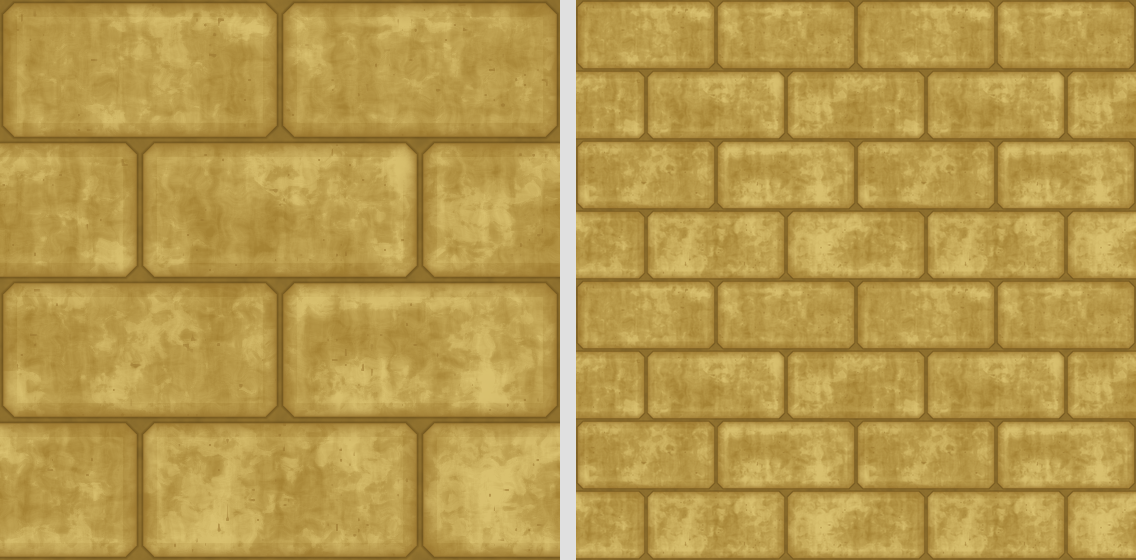
Left: one tile. Right: repeated 2 by 2.
Write a three.js fragment shader that draws this texture.

```glsl
varying vec2 vUv;

const vec2 BRICKS = vec2(2.0, 4.0);
const vec2 HALF_SIZE = vec2(0.2442, 0.1192);
const float EDGE_BLUR = 0.0012;

const vec3 MORTAR = vec3(0.56, 0.44, 0.18);
const vec3 GROOVE = vec3(0.46, 0.35, 0.125);
const vec3 RIM = vec3(0.60, 0.455, 0.175);
const vec3 STONE_DARK = vec3(0.67, 0.54, 0.23);
const vec3 STONE_LIGHT = vec3(0.85, 0.755, 0.435);

float hash(vec2 p, float seed) {
  vec3 q = fract(vec3(p.xyx) * 0.1031 + seed * 0.0173);
  q += dot(q, q.yzx + 33.33);
  return fract((q.x + q.y) * q.z);
}

// Value noise that wraps after a whole number of cells
float noise(vec2 uv, vec2 cells, float seed) {
  vec2 p = uv * cells;
  vec2 i = floor(p);
  vec2 f = p - i;
  vec2 w = f * f * f * (f * (f * 6.0 - 15.0) + 10.0);
  vec2 a = mod(i, cells);
  vec2 b = mod(i + 1.0, cells);
  return mix(mix(hash(a, seed), hash(vec2(b.x, a.y), seed), w.x),
             mix(hash(vec2(a.x, b.y), seed), hash(b, seed), w.x), w.y);
}

float fbm(vec2 uv, vec2 cells, float seed) {
  float sum = 0.0;
  float amp = 0.5;
  for (int i = 0; i < 5; i++) {
    sum += amp * noise(uv, cells, seed + float(i) * 7.0);
    cells *= 2.0;
    amp *= 0.56;
  }
  return sum / 1.074;
}

// Rounded box whose corners are also cut at 45 degrees
float brickDistance(vec2 p, vec2 halfSize, float radius, float cut) {
  vec2 q = abs(p) - halfSize;
  vec2 r = q + radius;
  float rounded = length(max(r, 0.0)) + min(max(r.x, r.y), 0.0) - radius;
  return max(rounded, (q.x + q.y + cut) * 0.7071);
}

// Mottled plaster tone, 0 dark to 1 light
float stoneTone(vec2 uv, float seed) {
  vec2 warp = vec2(noise(uv, vec2(40.0), seed), noise(uv, vec2(40.0), seed + 3.0)) - 0.5;
  vec2 p = uv + warp * 0.014;
  float cloud = fbm(p, vec2(8.0, 10.0), seed + 11.0);
  float grain = fbm(p, vec2(54.0, 62.0), seed + 23.0);
  float drips = fbm(p, vec2(60.0, 9.0), seed + 37.0);
  float scuffs = fbm(p, vec2(16.0, 80.0), seed + 41.0);
  float patches = smoothstep(0.50, 0.57, cloud * 0.62 + grain * 0.38);
  float chips = smoothstep(0.55, 0.62, scuffs * 0.55 + grain * 0.45);
  float tone = 0.40 + (cloud - 0.5) * 1.1 + (grain - 0.5) * 0.55;
  tone += (drips - 0.5) * 0.65 + (scuffs - 0.5) * 0.45;
  return tone + patches * 0.20 - chips * 0.14;
}

vec3 brickColor(vec2 uv, vec2 p, float depth, float seed) {
  float tone = stoneTone(uv, seed) + (hash(vec2(seed, 5.0), 2.0) - 0.5) * 0.14;

  // Faint bevel frame with a crisp outer line
  vec2 inset = HALF_SIZE - abs(p);
  float frame = min(inset.x, inset.y);
  float bevel = smoothstep(0.0235, 0.0255, frame) * (1.0 - smoothstep(0.028, 0.050, frame));
  tone += bevel * 0.17;

  vec3 color = mix(STONE_DARK, STONE_LIGHT, clamp(tone, -0.12, 1.0));

  // Dirty rim, uneven along the edge
  float dirt = fbm(uv, vec2(36.0), seed + 53.0);
  float rim = exp(-max(depth, 0.0) / mix(0.004, 0.018, dirt));
  color = mix(color, RIM, rim * 0.85);

  // Sparse pits
  float pit = smoothstep(0.90, 0.97, noise(uv, vec2(128.0, 112.0), seed + 61.0));
  pit *= smoothstep(0.55, 0.72, noise(uv, vec2(18.0), seed + 67.0));
  return mix(color, RIM, pit * 0.55);
}

vec3 mortarColor(vec2 uv, float gap) {
  float grain = fbm(uv, vec2(48.0), 71.0) - 0.5;
  return mix(GROOVE, MORTAR, smoothstep(0.0, 0.0065, gap)) * (1.0 + grain * 0.14);
}

void main() {
  // Running bond: alternate rows shift by half a brick
  float row = mod(floor(vUv.y * BRICKS.y), BRICKS.y);
  vec2 grid = vUv * BRICKS;
  grid.x += 0.5 * (1.0 - mod(row, 2.0));
  vec2 id = vec2(mod(floor(grid.x), BRICKS.x), row);
  vec2 local = (fract(grid) - 0.5) / BRICKS;
  float seed = 1.0 + id.x * 83.0 + id.y * 191.0;

  float d = brickDistance(local, HALF_SIZE, 0.022, 0.020);
  vec3 brick = brickColor(vUv, local, -d, seed);
  vec3 mortar = mortarColor(vUv, d);
  float cover = 1.0 - smoothstep(-EDGE_BLUR, EDGE_BLUR, d);
  gl_FragColor = vec4(mix(mortar, brick, cover), 1.0);
}
```
